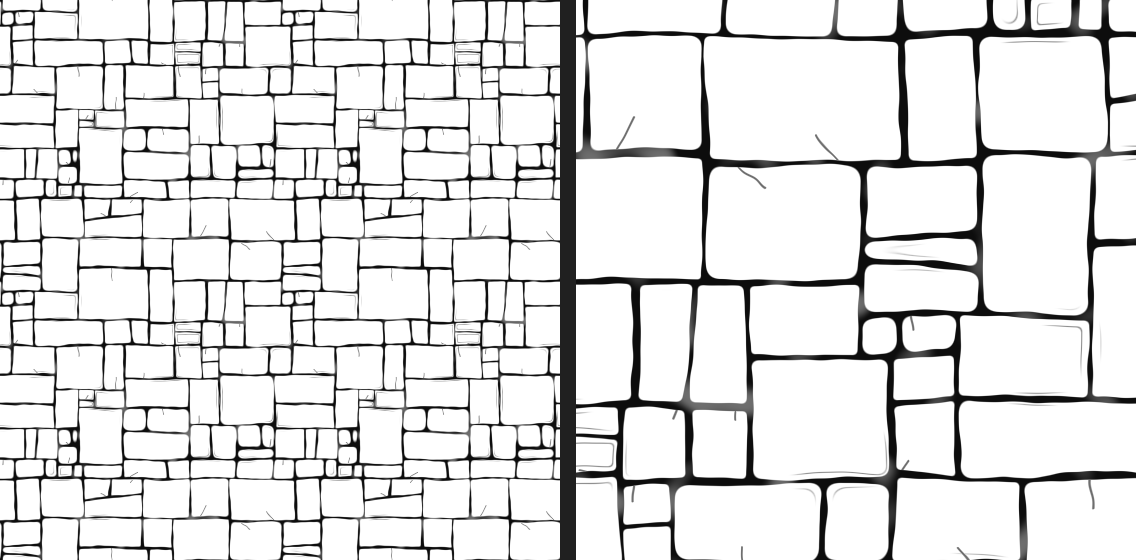
Left, the full canvas; right, a detail of the centre.
A WebGL 1 fragment shader for this texture:

```glsl
precision highp float;
// Ink drawing of a dry stone wall: black brushed joints around white blocks.
// A jittered pinwheel lattice gives interlocking blocks, some are cut again,
// and wrapping gradient noise bends the joints and varies the brush pressure.

uniform vec2 u_resolution;

#define REPEATS 2.0            // tiles across and down
#define GRID vec2(6.0, 8.0)    // blocks per tile, both even
#define JITTER 0.37            // irregularity of block sizes, below 0.5
#define SPLIT 0.42             // chance that a block is cut
#define SLANT 0.20             // tilt of the cuts
#define ROUNDING 0.022         // largest corner softness
#define LINE 0.0034            // half width of a joint
#define WOBBLE 0.009           // bending of the joints
#define CRACKS 0.40            // share of blocks with a hairline crack
#define INK vec3(0.05)
#define PAPER vec3(1.0)

vec2 hash2(vec2 p) {
  vec3 q = fract(p.xyx * vec3(0.1031, 0.1030, 0.0973));
  q += dot(q, q.yzx + 33.33);
  return fract((q.xx + q.yz) * q.zy);
}

vec2 wrap(vec2 cell, vec2 period) {
  return cell - period * floor((cell + 0.5) / period);
}

// Gradient noise with a whole number of cells per tile
float slope(vec2 cell, vec2 offset, float period) {
  float angle = 6.2832 * hash2(wrap(cell, vec2(period)) + period).x;
  return dot(vec2(cos(angle), sin(angle)), offset);
}

float noise(vec2 p, float period) {
  vec2 i = floor(p * period), f = p * period - i, e = vec2(1.0, 0.0);
  vec2 u = f * f * f * (f * (f * 6.0 - 15.0) + 10.0);
  return mix(mix(slope(i, f, period), slope(i + e, f - e, period), u.x),
             mix(slope(i + e.yx, f - e.yx, period), slope(i + 1.0, f - 1.0, period), u.x), u.y);
}

float smoothMax(float a, float b, float k) {
  float h = max(k - abs(a - b), 0.0) / k;
  return max(a, b) + 0.25 * k * h * h;
}

float segment(vec2 p, vec2 a, vec2 b) {
  vec2 ab = b - a;
  return length(p - a - ab * clamp(dot(p - a, ab) / dot(ab, ab), 0.0, 1.0));
}

vec2 node(vec2 cell) {
  return cell + JITTER * (2.0 * hash2(wrap(cell, GRID) + 5.0) - 1.0);
}

// Corners of a block: its sides come from four alternating lattice nodes
vec4 blockBounds(vec2 cell) {
  vec2 a = node(cell), b = node(cell + vec2(1.0, 0.0));
  vec2 c = node(cell + vec2(0.0, 1.0)), d = node(cell + 1.0);
  bool even = mod(cell.x + cell.y + 0.5, 2.0) < 1.0;
  return (even ? vec4(a.x, b.y, d.x, c.y) : vec4(c.x, a.y, b.x, d.y)) / GRID.xyxy;
}

void main() {
  vec2 p = gl_FragCoord.xy / u_resolution * REPEATS;
  float soft = 0.75 * REPEATS / min(u_resolution.x, u_resolution.y);

  // Hand-drawn bending
  vec2 q = p + WOBBLE * vec2(noise(p, 5.0), noise(p, 6.0))
             + 0.2 * WOBBLE * vec2(noise(p, 23.0), noise(p, 26.0));

  // Block that holds this point
  vec2 base = floor(q * GRID), lo = vec2(0.0), hi = vec2(1.0), key = base;
  vec2 gap = vec2(1.0);
  for (int y = -1; y <= 1; y++) {
    for (int x = -1; x <= 1; x++) {
      vec2 cell = base + vec2(float(x), float(y));
      vec4 box = blockBounds(cell);
      vec2 g = max(box.xy - q, q - box.zw);
      if (max(g.x, g.y) < max(gap.x, gap.y)) {
        gap = g; lo = box.xy; hi = box.zw;
        key = wrap(cell, GRID);
      }
    }
  }
  float roundness = ROUNDING * mix(0.25, 1.0, pow(hash2(key + 90.0).x, 2.0));
  float d = smoothMax(gap.x, gap.y, roundness);

  // Slanted cuts into smaller stones and slabs
  for (int k = 0; k < 2; k++) {
    vec2 r = hash2(key + 20.0), s = hash2(key + 71.0), size = hi - lo;
    vec2 axis = size.x > size.y * mix(0.6, 1.9, s.x) ? vec2(1.0, 0.0) : vec2(0.0, 1.0);
    if (r.x < SPLIT && dot(size, axis) > 0.06) {
      vec2 pivot = lo + size * mix(vec2(0.5), vec2(mix(0.3, 0.7, r.y)), axis);
      float side = dot(q - pivot, normalize(axis + SLANT * (s.y - 0.5) * axis.yx));
      d = smoothMax(d, -abs(side), roundness);
      if (side > 0.0) lo = mix(lo, pivot, axis);
      else hi = mix(hi, pivot, axis);
      key += 37.0 + 19.0 * step(0.0, side);
    }
  }

  // Joints with uneven pressure and dry patches
  float width = LINE * max(0.35, 1.0 + 1.1 * noise(p, 9.0) + 0.6 * noise(p, 31.0));
  float ink = smoothstep(-soft, soft, d + width);
  ink *= 1.0 - 0.4 * smoothstep(0.1, 0.5, noise(p, 17.0));

  // Faint second stroke beside some joints
  float echo = abs(d + 0.009 + 0.008 * noise(p, 8.0)) - 0.0006;
  ink = max(ink, 0.5 * smoothstep(soft, -soft, echo) * smoothstep(0.22, 0.4, noise(p, 7.0)));

  // Hairline crack running in from the top or bottom edge
  vec2 r = hash2(key + 133.0), s = hash2(key + 157.0);
  vec2 start = mix(lo, hi, vec2(mix(0.1, 0.9, r.x), step(0.5, r.y)));
  vec2 end = mix(start, 0.5 * (lo + hi), 0.5) + 0.02 * (s.y - 0.5);
  float crack = segment(q + 0.004 * noise(p, 40.0), start, end) - 0.0012;
  ink = max(ink, 0.6 * step(s.x, CRACKS) * smoothstep(soft, -soft, crack));

  gl_FragColor = vec4(mix(PAPER, INK, ink), 1.0);
}
```
